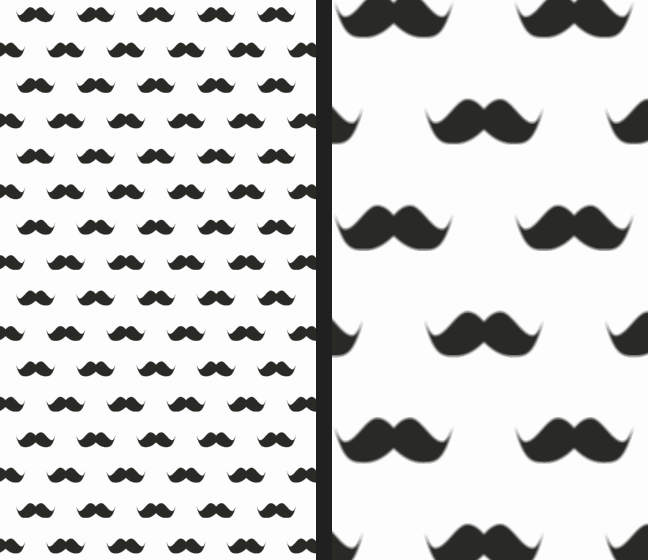
Left: the whole. Right: its middle third, enlarged.
Reproduce this pattern procedurally as a Shadertoy shader.

```glsl
const vec3 PAPER = vec3(0.992);
const vec3 INK = vec3(0.16, 0.16, 0.15);

// Lattice, in canvas widths
const vec2 SPACING = vec2(0.1904, 0.1121);
const vec2 FIRST_CENTER = vec2(0.0176, 0.0447);
const float HALF_WIDTH = 0.0625;
const float EDGE_SOFTNESS = 0.004;
const int SAMPLES = 5;

float square(float v) {
    return v * v;
}

// Upper outline: centre notch, hump, dip, raised tip
float upperEdge(float a) {
    if (a < 0.28) return 0.37 - 0.17 * square(1.0 - a / 0.28);
    if (a < 0.82) return mix(0.37, -0.03, smoothstep(0.28, 0.82, a));
    return -0.03 + 0.26 * square((a - 0.82) / 0.18);
}

// Lower outline: shallow centre notch, belly, sweep up to the tip
float lowerEdge(float a) {
    if (a < 0.48) return -0.38 + 0.24 * square(1.0 - a / 0.48);
    return -0.38 + 0.61 * pow((a - 0.48) / 0.52, 3.5);
}

// 1 inside the moustache of half width 1, else 0
float moustache(vec2 p) {
    float a = abs(p.x);
    return step(lowerEdge(a), p.y) * step(p.y, upperEdge(a));
}

// Position relative to the nearest centre; odd rows shift by half a step
vec2 brickCell(vec2 p, vec2 spacing) {
    vec2 g = p / spacing;
    float row = floor(g.y + 0.5);
    g.x -= 0.5 * mod(row, 2.0);
    return (g - vec2(floor(g.x + 0.5), row)) * spacing;
}

// Average of a small grid of samples for soft edges
float coverage(vec2 p, float spread) {
    float sum = 0.0;
    for (int j = 0; j < SAMPLES; j++) {
        for (int i = 0; i < SAMPLES; i++) {
            vec2 offset = (vec2(i, j) + 0.5) / float(SAMPLES) - 0.5;
            vec2 cell = brickCell(p + offset * spread - FIRST_CENTER, SPACING);
            sum += moustache(cell / HALF_WIDTH);
        }
    }
    return sum / float(SAMPLES * SAMPLES);
}

void mainImage(out vec4 fragColor, in vec2 fragCoord) {
    vec2 p = fragCoord / iResolution.x;
    float spread = max(EDGE_SOFTNESS, 1.0 / iResolution.x);
    fragColor = vec4(mix(PAPER, INK, coverage(p, spread)), 1.0);
}
```
